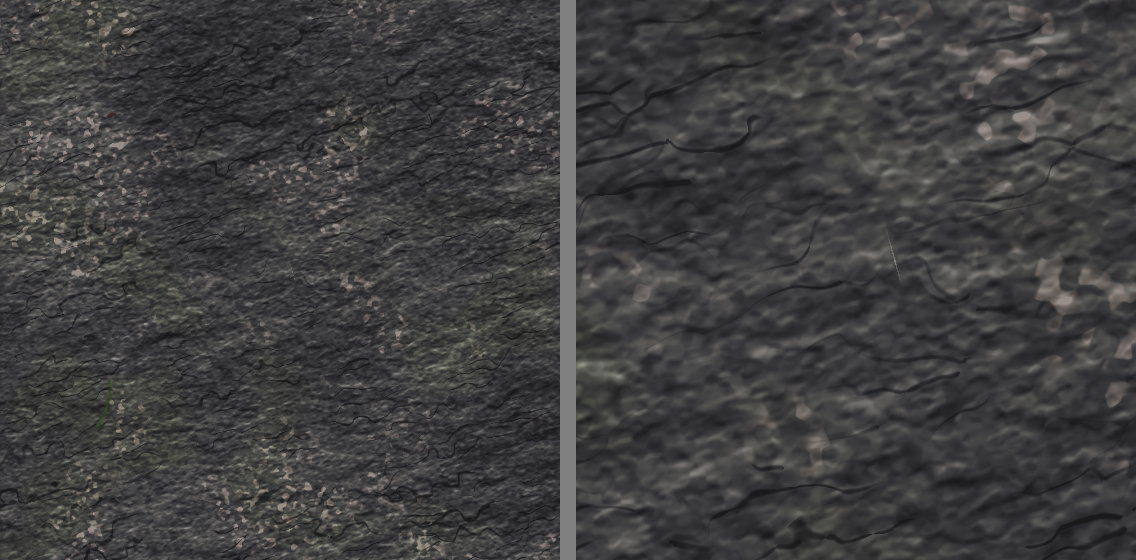
Left, the full canvas; right, a detail of the centre.
This texture is drawn by a WebGL 2 fragment shader. Its source:

```glsl
#version 300 es
precision highp float;

#define BASE_TONE 0.241
#define CONTRAST 0.245
#define STRATA_ANGLE 0.27
#define STRATA_STRETCH vec2(0.78, 1.3)
#define RELIEF_DEPTH 4.2
#define PATCH_DEPTH 0.7
#define GRAIN_DEPTH 0.8
#define SPECK_DEPTH 2.3
#define CRACK_DEPTH 2.6
#define CRACK_WIDTH 0.075

uniform vec2 u_resolution;
out vec4 fragColor;

vec3 hash3(vec2 c) {
    vec3 p = fract(c.xyx * vec3(0.1031, 0.1030, 0.0973));
    p += dot(p, p.yxz + 33.33);
    return fract((p.xxy + p.yzz) * p.zyx);
}

// x: smooth cell value in -1..1, y: distance to cell border, z: how level that border is
vec3 cellular(vec2 p) {
    vec2 cell = floor(p), local = p - cell;
    vec2 nearest = vec2(8.0), second = vec2(9.0);
    float total = 0.0, weights = 1e-4;
    for (int j = -1; j <= 1; j++) {
        for (int i = -1; i <= 1; i++) {
            vec2 offset = vec2(i, j);
            vec3 rnd = hash3(cell + offset);
            vec2 toSite = offset + rnd.xy - local;
            float d2 = dot(toSite, toSite);
            float w = exp(-5.0 * d2);
            total += w * (2.0 * rnd.z - 1.0);
            weights += w;
            if (d2 < dot(nearest, nearest)) {
                second = nearest;
                nearest = toSite;
            } else if (d2 < dot(second, second)) {
                second = toSite;
            }
        }
    }
    vec2 normal = normalize(second - nearest);
    return vec3(total / weights, dot(0.5 * (nearest + second), normal), abs(normal.y));
}

float layered(vec2 p, float frequency, float gain) {
    float sum = 0.0, amplitude = 1.0;
    for (int i = 0; i < 4; i++) {
        sum += amplitude * cellular(p * frequency + 17.3 * float(i)).x;
        frequency *= 2.07;
        amplitude *= gain;
    }
    return sum;
}

// Broken ledge lines that follow the strata, at two sizes
float cracks(vec2 q) {
    vec2 warp = vec2(cellular(q * 34.0 + 5.0).x, cellular(q * 38.0 + 61.0).x);
    float depth = 0.0, size = 1.0;
    for (int i = 0; i < 2; i++) {
        float shift = 31.0 * float(i);
        float presence = smoothstep(0.0, 0.6, cellular(q * 8.0 * size + shift + 9.0).x);
        vec3 ledge = cellular(q * vec2(8.0, 17.0) * size + 0.32 * warp + shift);
        float width = CRACK_WIDTH * (0.3 + 0.7 * presence);
        float line = 1.0 - smoothstep(0.15 * width, width, ledge.y);
        depth = max(depth, line * presence * smoothstep(0.45, 0.9, ledge.z));
        size *= 2.1;
    }
    return depth;
}

float segment(vec2 p, vec2 a, vec2 b) {
    vec2 ab = b - a;
    return length(p - a - ab * clamp(dot(p - a, ab) / dot(ab, ab), 0.0, 1.0));
}

void main() {
    vec2 uv = gl_FragCoord.xy / u_resolution.y;
    float pixel = 1.0 / u_resolution.y;
    float c = cos(STRATA_ANGLE), s = sin(STRATA_ANGLE);
    vec2 q = mat2(c, -s, s, c) * uv;
    vec2 strata = q * STRATA_STRETCH + 3.0;

    // Relief lit from above
    float slope = layered(strata, 20.0, 0.62)
                - layered(strata + vec2(0.0006, 0.0036), 20.0, 0.62);

    // Weathered patches, fine grain and pale mineral specks
    float patches = layered(uv + 2.0, 4.0, 0.6);
    float grain = cellular(uv * 150.0).x;
    float mineral = smoothstep(0.05, 0.75, cellular(uv * 11.0 + 40.0).x + 0.35 * patches);
    float speck = smoothstep(0.2, 0.75, cellular(uv * 125.0 + 80.0).x) * (0.13 + mineral);

    float shade = RELIEF_DEPTH * slope + PATCH_DEPTH * patches + GRAIN_DEPTH * grain
                + SPECK_DEPTH * speck - CRACK_DEPTH * cracks(q + 1.0);
    float tone = BASE_TONE * exp(CONTRAST * clamp(shade, -3.5, 3.5));

    // Cool shadows, faint lichen green, warm minerals
    float lichen = smoothstep(0.0, 0.7, cellular(uv * 7.0 + 23.0).x + 0.3 * patches);
    vec3 tint = mix(vec3(0.99, 0.98, 1.045), vec3(1.01, 1.0, 0.99), smoothstep(0.16, 0.34, tone));
    tint *= mix(vec3(1.0), vec3(0.99, 1.02, 0.94), lichen);
    tint *= mix(vec3(1.0), vec3(1.05, 0.98, 0.97), min(speck, 1.0));
    vec3 color = tone * tint;

    // A blade of grass and a small red fleck
    vec2 bend = vec2(0.004 * sin(uv.y * 60.0), 0.0);
    float blade = segment(uv + bend, vec2(0.182, 0.237), vec2(0.197, 0.32)) - 0.0022;
    float fleck = segment(uv, vec2(0.194, 0.793), vec2(0.2, 0.797)) - 0.002;
    vec3 grass = vec3(0.2, 0.31, 0.13) * (0.9 + 0.3 * grain);
    color = mix(color, grass, 0.85 * (1.0 - smoothstep(-pixel, pixel, blade)));
    color = mix(color, vec3(0.3, 0.12, 0.1), 0.8 * (1.0 - smoothstep(-pixel, pixel, fleck)));

    fragColor = vec4(color, 1.0);
}
```
